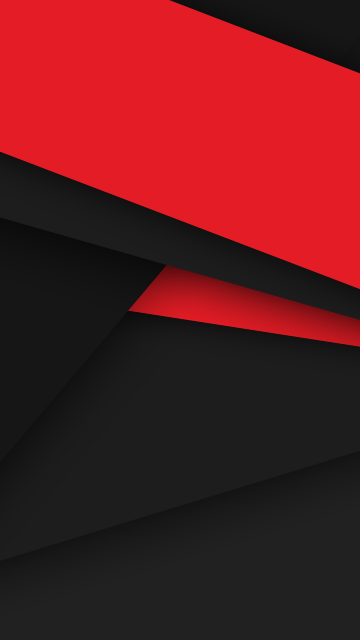
Reproduce this background procedurally as a WebGL 1 fragment shader.

```glsl
precision highp float;
// Overlapping charcoal and red paper sheets with slanted edges and soft shadows.

uniform vec2 u_resolution;

const vec2 CANVAS = vec2(0.5625, 1.0);
const vec3 RED = vec3(0.89, 0.11, 0.145);
const vec3 CHARCOAL = vec3(0.113, 0.112, 0.112);
const vec3 DEEP = vec3(0.088, 0.087, 0.087);
const vec3 FLOOR = vec3(0.132, 0.131, 0.131);

// Signed distance to the line a-b, positive on its left side.
float edge(vec2 p, vec2 a, vec2 b) {
  vec2 along = normalize(b - a);
  return dot(p - a, vec2(-along.y, along.x));
}

// Brightness at a distance from the sheet that casts the shadow.
float shadow(float dist, float width, float strength) {
  float t = clamp(1.0 - dist / width, 0.0, 1.0);
  return 1.0 - strength * t * t;
}

// Lays a sheet over the colour below, with a smooth edge.
vec3 cover(vec3 below, vec3 sheet, float dist, float pixel) {
  return mix(below, sheet, smoothstep(-0.6 * pixel, 0.6 * pixel, dist));
}

void main() {
  vec2 p = gl_FragCoord.xy / u_resolution * CANVAS;
  float pixel = 1.0 / u_resolution.y;

  // Sheet edges, positive above or to the left
  float bandTop = edge(p, vec2(0.2643, 1.0), vec2(0.5625, 0.8854));
  float bandBottom = edge(p, vec2(0.0, 0.763), vec2(0.5625, 0.5482));
  float stripBottom = edge(p, vec2(0.0, 0.6602), vec2(0.5625, 0.5));
  float leftSide = edge(p, vec2(0.0, 0.2773), vec2(0.2604, 0.5859));
  float wedgeBottom = edge(p, vec2(0.2018, 0.5143), vec2(0.5625, 0.4583));
  float panelBottom = edge(p, vec2(0.0, 0.1237), vec2(0.5625, 0.2956));
  float cornerFold = edge(p, vec2(0.52, 0.89), vec2(0.5625, 0.945));

  // Sheets with the shadows that fall on them
  vec3 ground = FLOOR * shadow(-panelBottom, 0.11, 0.42);
  vec3 panel = CHARCOAL * shadow(-leftSide, 0.10, 0.42)
                        * shadow(-wedgeBottom, 0.05, 0.40);
  vec3 wedge = RED * shadow(-stripBottom, 0.085, 0.50)
                   * shadow(-leftSide, 0.09, 0.28);
  vec3 left = DEEP * shadow(-stripBottom, 0.12, 0.50);
  vec3 strip = CHARCOAL * shadow(-bandBottom, 0.065, 0.42);
  vec3 corner = DEEP * shadow(bandTop, 0.06, 0.35);
  corner *= mix(1.0, shadow(-cornerFold, 0.03, 0.10), step(cornerFold, 0.0));

  // Stack from bottom to top
  vec3 color = cover(ground, panel, panelBottom, pixel);
  color = cover(color, wedge, wedgeBottom, pixel);
  color = cover(color, left, leftSide, pixel);
  color = cover(color, strip, stripBottom, pixel);
  color = cover(color, RED, bandBottom, pixel);
  color = cover(color, corner, bandTop, pixel);

  gl_FragColor = vec4(color, 1.0);
}
```
